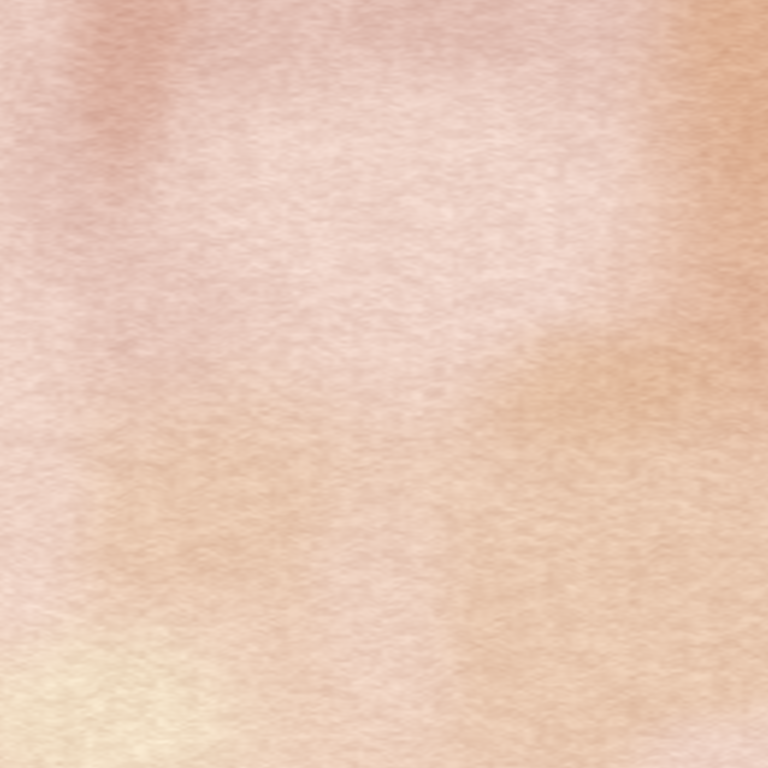
Reproduce this texture procedurally as a Shadertoy shader.

```glsl
float hash(vec2 p) {
    return fract(sin(dot(p, vec2(127.1, 311.7))) * 43758.5453);
}

float valueNoise(vec2 p) {
    vec2 cell = floor(p);
    vec2 f = fract(p);
    f = f * f * (3.0 - 2.0 * f);
    float low = mix(hash(cell), hash(cell + vec2(1.0, 0.0)), f.x);
    float high = mix(hash(cell + vec2(0.0, 1.0)), hash(cell + vec2(1.0, 1.0)), f.x);
    return mix(low, high, f.y);
}

// Signed layered noise, roughly -0.5 to 0.5
float layeredNoise(vec2 p, int octaves) {
    float sum = 0.0;
    float weight = 0.5;
    for (int i = 0; i < octaves; i++) {
        sum += weight * (valueNoise(p) - 0.5);
        p = mat2(0.96, 0.28, -0.28, 0.96) * p * 2.03 + 17.3;
        weight *= 0.5;
    }
    return sum;
}

// Lays a soft elliptical stain of pigment over the paper
vec3 wash(vec3 under, vec2 p, vec2 center, vec2 radius, vec3 pigment, float strength) {
    float d = length((p - center) / radius);
    return mix(under, pigment, strength * (1.0 - smoothstep(0.35, 1.35, d)));
}

// Short, mostly horizontal fibres with slightly wavering direction
float fibreGrain(vec2 p) {
    p.y += 0.012 * layeredNoise(p * vec2(22.0, 14.0), 2);
    float coarse = valueNoise(p * vec2(34.0, 95.0) + 5.7) - 0.5;
    float medium = valueNoise(p * vec2(75.0, 170.0) + 31.2) - 0.5;
    float fine = valueNoise(p * vec2(130.0, 260.0) + 63.9) - 0.5;
    return 0.3 * coarse + 0.55 * medium + 0.35 * fine;
}

vec3 paintedPaper(vec2 p) {
    const vec3 blush = vec3(0.938, 0.830, 0.785);
    const vec3 rose = vec3(0.850, 0.665, 0.595);
    const vec3 dustyPink = vec3(0.880, 0.735, 0.690);
    const vec3 peach = vec3(0.868, 0.685, 0.565);
    const vec3 tan1 = vec3(0.905, 0.770, 0.665);
    const vec3 ochre = vec3(0.875, 0.710, 0.580);
    const vec3 cream = vec3(0.950, 0.885, 0.775);

    // Irregular stain outlines
    vec2 q = p + 0.10 * vec2(layeredNoise(p * 5.0, 4), layeredNoise(p * 5.0 + 40.0, 4));

    vec3 paper = mix(vec3(0.925, 0.805, 0.725), vec3(0.925, 0.807, 0.762),
                     smoothstep(0.30, 0.65, q.y));

    // Upper washes
    paper = wash(paper, q, vec2(0.50, 1.04), vec2(0.52, 0.20), dustyPink, 0.85);
    paper = wash(paper, q, vec2(0.11, 0.80), vec2(0.13, 0.16), dustyPink, 0.75);
    paper = wash(paper, q, vec2(0.17, 0.98), vec2(0.075, 0.22), rose, 0.75);
    paper = wash(paper, q, vec2(0.55, 0.71), vec2(0.32, 0.19), blush, 0.85);

    // Warm right side
    paper = wash(paper, q, vec2(1.02, 0.90), vec2(0.21, 0.27), peach, 0.95);
    paper = wash(paper, q, vec2(1.04, 0.60), vec2(0.25, 0.25), peach, 0.75);
    paper = wash(paper, q, vec2(0.79, 0.47), vec2(0.18, 0.11), ochre, 0.75);

    // Middle and lower washes
    paper = wash(paper, q, vec2(0.20, 0.56), vec2(0.15, 0.17), dustyPink, 0.45);
    paper = wash(paper, q, vec2(0.28, 0.34), vec2(0.23, 0.16), tan1, 0.70);
    paper = wash(paper, q, vec2(0.82, 0.20), vec2(0.42, 0.25), tan1, 0.75);
    paper = wash(paper, q, vec2(0.50, 0.20), vec2(0.09, 0.18), blush, 0.50);
    paper = wash(paper, q, vec2(0.02, 0.36), vec2(0.10, 0.24), blush, 0.75);
    paper = wash(paper, q, vec2(0.12, 0.06), vec2(0.23, 0.13), cream, 0.80);
    paper = wash(paper, q, vec2(0.97, 0.02), vec2(0.16, 0.07), blush, 0.85);
    return paper;
}

void mainImage(out vec4 fragColor, in vec2 fragCoord) {
    vec2 p = fragCoord / iResolution.xy;
    vec3 color = paintedPaper(p);

    // Faint mottling, then fibre grain that darkens toward red
    float mottling = layeredNoise(p * vec2(9.0, 13.0) + 8.4, 3);
    color += mottling * vec3(0.025, 0.040, 0.045);
    color += fibreGrain(p) * vec3(0.075, 0.105, 0.110);

    fragColor = vec4(clamp(color, 0.0, 1.0), 1.0);
}
```
